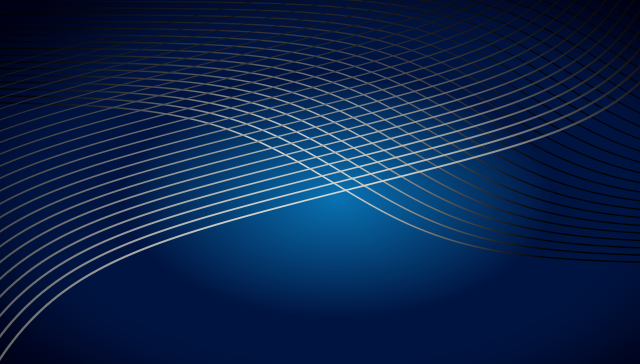
This background is drawn by a Shadertoy shader. Its source:

```glsl
// Two families of fine silver curves cross over a blue glow on deep navy.
// Each family is one height formula, stepped by a line index in a loop;
// the strokes fade from silver to near black away from the crossing.

const vec3 NAVY = vec3(0.0, 0.078, 0.255);
const vec3 NIGHT = vec3(0.0, 0.0, 0.085);
const vec3 GLOW = vec3(0.035, 0.45, 0.70);
const vec3 SILVER = vec3(0.84, 0.84, 0.82);
const vec3 INK = vec3(0.005, 0.008, 0.025);
const float ASPECT = 1.761;
const int RISING_LINES = 22;
const int FALLING_LINES = 27;

// Radial glow, navy ring and dark corners
vec3 backdrop(vec2 uv) {
    float d = length(uv - vec2(0.527, 0.46));
    vec3 color = mix(NAVY, NIGHT, smoothstep(0.44, 0.74, d));
    return mix(color, GLOW, max(0.0, 1.0 - d / 0.335));
}

// Rising curve: a slope that dives at the left and lifts at the right
float risingHeight(float x, float index) {
    float dive = 0.236 * exp(-x / 0.188) * pow(0.855, index);
    float lift = 0.101 * exp((x - ASPECT + 0.023 * index) / 0.149);
    return 0.25 + 0.24 * x + 0.0275 * index - dive + lift;
}

// Falling curve: a soft step, shifted right and up for each line
float fallingHeight(float x, float index) {
    float shifted = x - 0.917 - 0.0413 * index;
    return 0.498 + 0.0184 * index - 0.2225 * tanh(shifted / 0.367);
}

// Share of a pixel covered by a stroke, given the height above its curve
float strokeCoverage(float gap, float slope, float halfWidth, float pixel) {
    float d = abs(gap) / sqrt(1.0 + slope * slope);
    float inner = clamp((halfWidth - d) / pixel + 0.5, 0.0, 1.0);
    float outer = clamp((-halfWidth - d) / pixel + 0.5, 0.0, 1.0);
    return inner - outer;
}

// Silver amount: full between the two inner marks, none past the outer ones
float sheen(float x, vec2 fadeIn, vec2 fadeOut) {
    return smoothstep(fadeIn.x, fadeIn.y, x)
         * (1.0 - smoothstep(fadeOut.x, fadeOut.y, x));
}

void mainImage(out vec4 fragColor, in vec2 fragCoord) {
    vec2 uv = fragCoord / iResolution.xy;
    vec2 p = vec2(uv.x * ASPECT, uv.y);
    float pixel = 1.0 / iResolution.y;
    float stepX = 0.002;
    vec3 color = backdrop(uv);

    // Falling family
    for (int i = 0; i < FALLING_LINES; i++) {
        float index = float(i);
        float y = fallingHeight(p.x, index);
        float slope = (fallingHeight(p.x + stepX, index) - y) / stepX;
        float rank = index / float(FALLING_LINES);
        float shine = sheen(p.x, vec2(0.02, 0.82), vec2(0.88, 1.54));
        shine *= 1.0 - 0.75 * rank;
        shine *= 1.0 - 0.75 * smoothstep(0.6, 1.0, p.y);
        float width = mix(0.0021, 0.0014, rank);
        float cover = strokeCoverage(p.y - y, slope, width, pixel);
        color = mix(color, mix(INK, SILVER, shine), cover);
    }

    // Rising family
    for (int i = 0; i < RISING_LINES; i++) {
        float index = float(i);
        float y = risingHeight(p.x, index);
        float slope = (risingHeight(p.x + stepX, index) - y) / stepX;
        float rank = index / float(RISING_LINES);
        float shine = sheen(p.x, vec2(-0.75, 0.85), vec2(0.95, 2.05));
        shine *= 1.0 - 0.7 * rank;
        shine *= 1.0 - 0.85 * smoothstep(0.58, 1.0, p.y);
        float sides = abs(p.x - 0.9);
        float width = mix(0.0022, 0.0011, rank) + 0.0012 * sides * (1.0 - rank);
        float cover = strokeCoverage(p.y - y, slope, width, pixel);
        color = mix(color, mix(INK, SILVER, shine), cover);
    }

    fragColor = vec4(color, 1.0);
}
```
